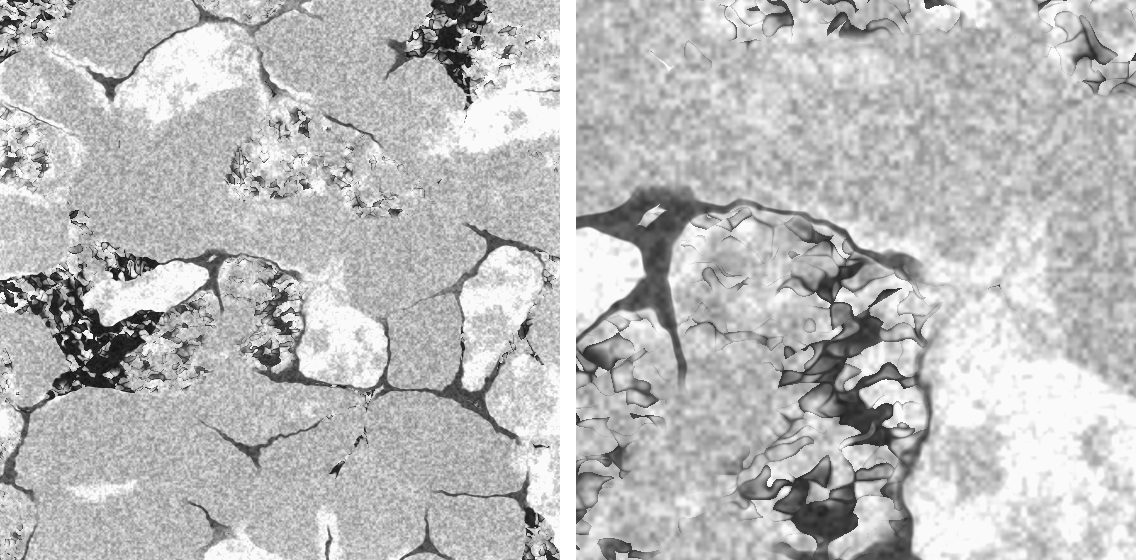
Left, the full canvas; right, a detail of the centre.
Reproduce this texture procedurally as a WebGL 2 fragment shader.

```glsl
#version 300 es
precision highp float;

#define GRAIN_FREQ vec2(5.0, 6.6)
#define FRAGMENT_FREQ vec2(62.0, 98.0)
#define GRAIN_TONE 0.725
#define FILM_NOISE 0.42
#define MAX_GAP 0.20
#define CLAY_SHARE 0.20
#define PALE_SHARE 0.20
#define CORNER_ROUNDING 15.0
#define PORE_TONE 0.13

uniform vec2 u_resolution;
out vec4 outColor;

vec2 hash2(vec2 p) {
    vec3 q = fract(p.xyx * vec3(0.1031, 0.1030, 0.0973));
    q += dot(q, q.yzx + 33.33);
    return fract((q.xx + q.yz) * q.zy);
}

float valueNoise(vec2 p) {
    vec2 i = floor(p), f = fract(p);
    f = f * f * (3.0 - 2.0 * f);
    float low = mix(hash2(i).x, hash2(i + vec2(1, 0)).x, f.x);
    float high = mix(hash2(i + vec2(0, 1)).x, hash2(i + vec2(1, 1)).x, f.x);
    return mix(low, high, f.y);
}

float roughNoise(vec2 p) {
    return 0.5 * valueNoise(p) + 0.3 * valueNoise(p * 2.3 + 7.1) + 0.2 * valueNoise(p * 5.1 + 3.7);
}

mat2 rotation(float a) {
    return mat2(cos(a), sin(a), -sin(a), cos(a));
}

// Cellular pattern: x = rounded distance to the border, yz = random values of the cell
vec3 cells(vec2 p) {
    vec2 base = floor(p), f = fract(p), nearest = vec2(0), home = vec2(0);
    float best = 9.0;
    for (int y = -1; y <= 1; y++)
    for (int x = -1; x <= 1; x++) {
        vec2 o = vec2(x, y);
        vec2 r = o + hash2(base + o + 50.0) - f;
        if (dot(r, r) < best) { best = dot(r, r); nearest = r; home = o; }
    }
    float sum = 0.0;
    for (int y = -2; y <= 2; y++)
    for (int x = -2; x <= 2; x++) {
        vec2 o = home + vec2(x, y);
        if (x == 0 && y == 0) continue;
        vec2 r = o + hash2(base + o + 50.0) - f;
        float border = dot(0.5 * (nearest + r), normalize(r - nearest));
        sum += exp(-CORNER_ROUNDING * border);
    }
    return vec3(-log(sum) / CORNER_ROUNDING, hash2(base + home + 91.0));
}

// Broken mineral flakes between the grains, with pores of the given openness
float matrixTone(vec2 uv, float openness) {
    float angle = 0.7 + 0.9 * sin(uv.x * 7.0 + 2.0 * sin(uv.y * 6.0));
    vec2 p = rotation(floor(angle * 2.0) * 0.4) * uv;
    vec2 wobble = vec2(valueNoise(uv * 85.0), valueNoise(uv * 85.0 + 40.0)) - 0.5;
    vec3 flake = cells(p * FRAGMENT_FREQ + wobble * 1.3);
    float solid = 0.45 * flake.y + 0.4 * valueNoise(p * FRAGMENT_FREQ * 0.8 + 11.0)
                + 0.15 * smoothstep(-0.05, 0.2, flake.x);
    float threshold = mix(0.12, 0.62, openness);
    float light = mix(0.62, 1.0, valueNoise(uv * 55.0 + 21.0));
    return mix(PORE_TONE, light, smoothstep(threshold - 0.12, threshold + 0.16, solid));
}

void main() {
    vec2 uv = gl_FragCoord.xy / min(u_resolution.x, u_resolution.y);
    float soft = 6.0 / min(u_resolution.x, u_resolution.y);

    // Bent and roughened grain outlines
    vec2 bend = 0.018 * vec2(sin(uv.y * 15.0 + 3.0 * sin(uv.x * 5.0)), sin(uv.x * 13.0 + 2.0 * sin(uv.y * 7.0)));
    vec2 rough = 0.026 * (vec2(roughNoise(uv * 22.0), roughNoise(uv * 22.0 + 60.0)) - 0.5);
    vec3 grain = cells(rotation(0.25) * (uv + bend + rough) * GRAIN_FREQ + 4.0);
    float inside = smoothstep(-0.02, 0.05, grain.x);

    // Grain bodies, some pale and mottled
    float mottle = roughNoise(uv * 28.0 + 15.0);
    float tone = GRAIN_TONE + 0.05 * (grain.z - 0.5) * inside;
    float pale = step(1.0 - PALE_SHARE, grain.z) * inside;
    tone += pale * mix(0.02, 0.28, smoothstep(0.3, 0.7, mottle));
    float bleach = smoothstep(0.58, 0.85, roughNoise(uv * 6.0 + 31.0));
    tone += 0.28 * bleach * smoothstep(0.35, 0.65, mottle);

    // White cement veins and thin dark cracks along the contacts
    float vein = smoothstep(0.62, 0.74, valueNoise(uv * 6.0 + 73.0));
    tone = mix(tone, 0.96, vein * smoothstep(0.07, 0.02, abs(grain.x - 0.02)));
    float crack = smoothstep(0.48, 0.62, valueNoise(uv * 8.0 + 17.0));
    tone = mix(tone, 0.22, 0.85 * crack * smoothstep(0.012 + soft, 0.002, grain.x));

    // Porous matrix in widened gaps and in clay patches
    float spread = smoothstep(0.45, 0.85, valueNoise(uv * 5.0 + 5.0));
    float gap = mix(-0.06, MAX_GAP, spread);
    float gapMask = smoothstep(gap + soft, gap - soft, grain.x + 0.05 * (mottle - 0.5));
    float clay = step(grain.y, CLAY_SHARE) * inside * smoothstep(0.3, 0.5, roughNoise(uv * 12.0 + 44.0));
    float openness = smoothstep(0.2, 0.85, valueNoise(uv * 10.0 + 9.0));
    openness = mix(0.45 * openness + 0.15, 0.35 + 0.65 * openness, gapMask);
    tone = mix(tone, matrixTone(uv, openness), max(gapMask, 0.85 * clay));

    // Paler rim of the field and fine speckle
    vec2 rim = abs(uv - 0.5) * 2.0;
    tone += 0.06 * smoothstep(0.75, 1.1, max(rim.x, rim.y * 0.9));
    float speckle = 0.5 * (valueNoise(uv * 190.0) + valueNoise(uv * 330.0 + 80.0)) - 0.5;
    tone += FILM_NOISE * speckle * smoothstep(-0.2, 0.7, tone);
    outColor = vec4(vec3(clamp(tone, 0.03, 0.98)), 1.0);
}
```
